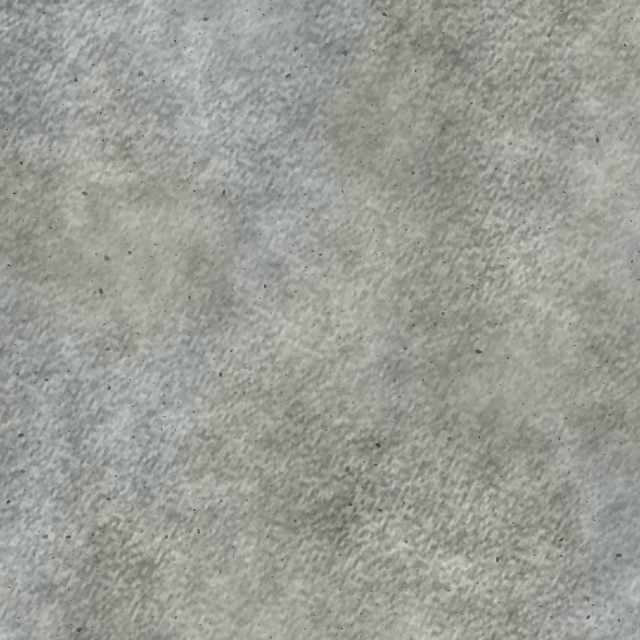
Reproduce this texture procedurally as a Shadertoy shader.

```glsl
// Weathered grey concrete: cloudy stains, fine gritty grain and small dark pits.

const vec3  BASE_COLOR    = vec3(0.611, 0.615, 0.606);
const vec3  WARM_TINT     = vec3(0.005, 0.002, -0.018);
const vec3  COOL_TINT     = vec3(-0.015, 0.003, 0.014);
const vec2  CLOUD_FREQ    = vec2(6.0, 4.0);
const float CLOUD_AMOUNT  = 0.085;
const float COOL_LIFT     = 0.018;
const float MOTTLE_FREQ   = 26.0;
const float MOTTLE_AMOUNT = 0.095;
const vec2  GRAIN_FREQ    = vec2(185.0, 125.0);
const float GRAIN_ANGLE   = 0.45;
const float GRAIN_AMOUNT  = 0.060;
const float RELIEF_AMOUNT = 0.030;
const float GRIT_FREQ     = 270.0;
const float GRIT_AMOUNT   = 0.035;
const float PIT_DARKNESS  = 0.50;

// Integer hash of a lattice cell, three values in 0..1
vec3 hash3(vec2 cell, float seed) {
    uvec3 v = uvec3(ivec3(vec3(cell, seed))) * 1664525u + 1013904223u;
    v.x += v.y * v.z; v.y += v.z * v.x; v.z += v.x * v.y;
    v ^= v >> 16u;
    v.x += v.y * v.z; v.y += v.z * v.x; v.z += v.x * v.y;
    return vec3(v >> 8u) / 16777216.0;
}

// Smooth value noise in -1..1
float noise(vec2 p, float seed) {
    vec2 i = floor(p), f = fract(p);
    f = f * f * (3.0 - 2.0 * f);
    float low  = mix(hash3(i, seed).x, hash3(i + vec2(1, 0), seed).x, f.x);
    float high = mix(hash3(i + vec2(0, 1), seed).x, hash3(i + vec2(1, 1), seed).x, f.x);
    return 2.0 * mix(low, high, f.y) - 1.0;
}

mat2 rotation(float angle) {
    float c = cos(angle), s = sin(angle);
    return mat2(c, s, -s, c);
}

// Layered noise, each octave turned to hide the lattice
float fbm(vec2 p, float seed) {
    float sum = 0.0, weight = 0.5;
    for (int octave = 0; octave < 4; octave++) {
        sum += weight * noise(p, seed + float(octave));
        p = rotation(0.6) * p * 2.03 + 7.3;
        weight *= 0.5;
    }
    return sum;
}

// One jittered, ragged pit per grid cell; returns its coverage
float pits(vec2 uv, float cells, float chance, float minRadius, float maxRadius, float seed) {
    vec2 cell = floor(uv * cells);
    vec3 place = hash3(cell, seed), shape = hash3(cell, seed + 1.0);
    vec2 d = uv - (cell + mix(vec2(0.22), vec2(0.78), place.xy)) / cells;
    d = rotation(shape.x * 3.14159) * d * vec2(1.0, mix(1.1, 2.0, shape.y));
    float radius = mix(minRadius, maxRadius, shape.z * shape.z);
    float edge = length(d) + 0.3 * radius * noise(uv * 300.0, seed + 2.0);
    float softness = max(0.45 * radius, 0.7 / iResolution.y);
    float cover = 1.0 - smoothstep(radius - softness, radius + softness, edge);
    return cover * step(place.z, chance) * mix(0.6, 1.0, shape.y);
}

void mainImage(out vec4 fragColor, in vec2 fragCoord) {
    vec2 uv = fragCoord / iResolution.y;

    // Broad stains and their warm or cool cast
    float clouds = fbm(uv * CLOUD_FREQ, 10.0);
    float cool = smoothstep(-0.25, 0.45, fbm(uv * CLOUD_FREQ * 0.9 + 3.7, 20.0));
    float mottle = fbm(uv * MOTTLE_FREQ, 30.0);

    // Slanted grain lit from the upper left, plus fine grit
    vec2 grainPos = rotation(GRAIN_ANGLE) * uv * GRAIN_FREQ;
    float grain = noise(grainPos, 40.0);
    float relief = grain - noise(grainPos + vec2(-0.6, 0.5), 40.0);
    float grit = noise(uv * GRIT_FREQ, 50.0);
    float roughness = 1.0 + 0.5 * noise(uv * 5.0, 60.0);

    float tone = CLOUD_AMOUNT * clouds + MOTTLE_AMOUNT * mottle + COOL_LIFT * (cool - 0.4);
    tone += roughness * (GRAIN_AMOUNT * grain + RELIEF_AMOUNT * relief + GRIT_AMOUNT * grit);
    vec3 color = BASE_COLOR + tone + mix(WARM_TINT, COOL_TINT, cool);

    // Sparse large pits and many pinholes
    float pit = pits(uv, 21.0, 0.30, 0.0018, 0.0048, 70.0);
    pit = max(pit, 0.65 * pits(uv + 0.37, 55.0, 0.22, 0.0012, 0.0026, 80.0));
    color *= 1.0 - PIT_DARKNESS * pit;

    fragColor = vec4(color, 1.0);
}
```
